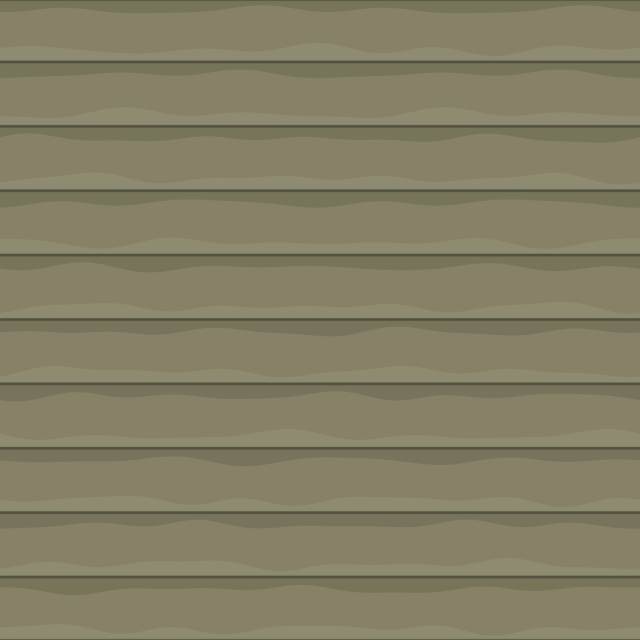
This texture is drawn by a WebGL 2 fragment shader. Its source:

```glsl
#version 300 es
precision highp float;
// Horizontal olive siding: ten boards with wavy shadow and highlight bands.

uniform vec2 u_resolution;
out vec4 outColor;

const float TAU = 6.2831853;
const float BOARD_HEIGHT = 0.1006;
const float FIRST_SEAM = 0.0968;    // distance from the top edge
const float SEAM_HALF_WIDTH = 0.0021;
const float SEAM_SOFTNESS = 0.0013;

const vec3 BASE = vec3(0.528, 0.506, 0.408);
const vec3 SHADOW_WARM = vec3(0.474, 0.451, 0.358);
const vec3 SHADOW_GREEN = vec3(0.463, 0.459, 0.347);
const vec3 HIGHLIGHT = vec3(0.560, 0.544, 0.445);
const vec3 HIGHLIGHT_GREEN = vec3(0.548, 0.544, 0.440);
const vec3 SEAM = vec3(0.325, 0.318, 0.250);

float hash(float n) {
    return fract(sin(n * 127.1 + 11.7) * 4375.85);
}

// Layered sines with whole cycles, so each band also tiles across.
float wave(float x, float seed) {
    float slow = 2.0 + floor(hash(seed) * 2.0);
    float middle = 4.0 + floor(hash(seed + 0.31) * 2.0);
    float quick = 6.0 + floor(hash(seed + 0.57) * 2.0);
    return 0.40 * sin(TAU * (slow * x + hash(seed + 0.13)))
         + 0.42 * sin(TAU * (middle * x + hash(seed + 0.41)))
         + 0.24 * sin(TAU * (quick * x + hash(seed + 0.73)));
}

// Coverage of the region below a limit, with a smoothed edge.
float below(float value, float limit, float softness) {
    return 1.0 - smoothstep(limit - softness, limit + softness, value);
}

// Band measured from a seam, with a wavy outer edge.
float wavyBand(float x, float depth, float meanDepth, float swing, float seed, float softness) {
    return below(depth, meanDepth + swing * wave(x, seed), softness);
}

vec3 boardColor(float x, float fromTop, float fromBottom, float id, float softness) {
    float shadow = wavyBand(x, fromTop, 0.0195, 0.0085, id * 2.0 + 3.0, softness);
    float light = wavyBand(x, fromBottom, 0.0195, 0.0105, id * 2.0 + 40.0, softness);
    vec3 shadowColor = mix(SHADOW_WARM, SHADOW_GREEN, hash(id + 70.0));
    vec3 lightColor = mix(HIGHLIGHT_GREEN, HIGHLIGHT, smoothstep(0.003, 0.014, fromBottom));
    vec3 color = mix(BASE, lightColor, light);
    return mix(color, shadowColor, shadow);
}

void main() {
    vec2 uv = gl_FragCoord.xy / u_resolution;
    float pixel = 1.0 / u_resolution.y;
    float down = 1.0 - uv.y;

    // Board index and position within the board
    float row = (down - FIRST_SEAM) / BOARD_HEIGHT + 1.0;
    float id = floor(row);
    float fromTop = fract(row) * BOARD_HEIGHT;
    float fromBottom = BOARD_HEIGHT - fromTop;
    vec3 color = boardColor(uv.x, fromTop, fromBottom, id, max(0.0011, 0.7 * pixel));

    // Seams between boards, and a thin trim along the top and bottom
    float seamSoftness = max(SEAM_SOFTNESS, 0.6 * pixel);
    float seam = below(min(fromTop, fromBottom), SEAM_HALF_WIDTH, seamSoftness);
    float trim = below(min(down, uv.y), 0.0016, seamSoftness);
    color = mix(color, SEAM, max(seam, 0.8 * trim));

    outColor = vec4(color, 1.0);
}
```
